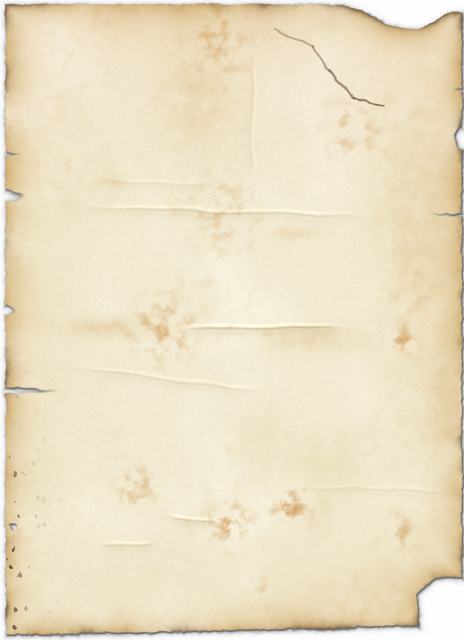
This texture is drawn by a Shadertoy shader. Its source:

```glsl
// A torn, aged sheet of parchment on white, seen flat.
// A noisy distance field cuts the outline; its depth drives the browned rim,
// and noise-masked stains, foxing, folds and a crack are layered on top.
#define PAPER vec3(0.948, 0.918, 0.822)
#define PALE vec3(0.968, 0.948, 0.872)
#define AGED vec3(0.895, 0.810, 0.640)
#define TAN vec3(0.790, 0.630, 0.370)
#define RUST vec3(0.790, 0.560, 0.270)
#define BURN vec3(0.360, 0.250, 0.150)
#define BACKDROP vec3(0.995)
#define ROUGHNESS 0.006
#define GRAIN 0.022
#define FOXING 0.75
#define FOLD_LIGHT 0.075

// Notches and stains: centre, radii. Clumps: centre, radius, strength. Folds: two ends.
const vec4 NOTCHES[8] = vec4[](
    vec4(0.0, 0.694, 0.034, 0.009), vec4(0.0, 0.515, 0.023, 0.009),
    vec4(0.0, 0.390, 0.074, 0.005), vec4(0.005, 0.760, 0.018, 0.003),
    vec4(0.02, 0.178, 0.006, 0.005), vec4(0.724, 0.785, 0.013, 0.020),
    vec4(0.724, 0.665, 0.035, 0.002), vec4(0.727, 0.860, 0.013, 0.003));
const vec4 STAINS[8] = vec4[](
    vec4(0.65, 0.66, 0.055, 0.21), vec4(0.17, 0.488, 0.08, 0.018),
    vec4(0.462, 0.635, 0.032, 0.010), vec4(0.176, 0.717, 0.022, 0.009),
    vec4(0.60, 0.05, 0.13, 0.06), vec4(0.31, 0.85, 0.07, 0.10),
    vec4(0.69, 0.40, 0.022, 0.12), vec4(0.49, 0.47, 0.07, 0.020));
const vec4 CLUMPS[10] = vec4[](
    vec4(0.26, 0.485, 0.050, 0.8), vec4(0.36, 0.18, 0.035, 1.0),
    vec4(0.455, 0.208, 0.030, 1.0), vec4(0.345, 0.945, 0.050, 0.7),
    vec4(0.63, 0.47, 0.020, 0.9), vec4(0.21, 0.24, 0.035, 0.7),
    vec4(0.625, 0.165, 0.030, 0.7), vec4(0.55, 0.795, 0.050, 0.5),
    vec4(0.345, 0.66, 0.060, 0.4), vec4(0.41, 0.08, 0.025, 0.4));
const vec4 FOLDS[8] = vec4[](
    vec4(0.104, 0.677, 0.60, 0.664), vec4(0.27, 0.488, 0.55, 0.491),
    vec4(0.104, 0.430, 0.436, 0.385), vec4(0.26, 0.193, 0.345, 0.185),
    vec4(0.15, 0.150, 0.25, 0.153), vec4(0.46, 0.240, 0.71, 0.234),
    vec4(0.397, 0.930, 0.395, 0.71), vec4(0.156, 0.720, 0.34, 0.711));
const float FOLD_DEPTH[8] = float[](1.0, 1.6, 0.7, 1.2, 1.0, 0.5, 0.5, 0.5);
const vec2 CRACK[5] = vec2[](vec2(0.43, 0.954), vec2(0.488, 0.928),
    vec2(0.514, 0.889), vec2(0.553, 0.846), vec2(0.599, 0.835));

vec2 gradient(vec2 cell) {
    cell = vec2(dot(cell, vec2(127.1, 311.7)), dot(cell, vec2(269.5, 183.3)));
    return 2.0 * fract(sin(cell) * 43758.5) - 1.0;
}

float noise(vec2 p) {
    vec2 i = floor(p), f = fract(p), u = f * f * f * (f * (f * 6.0 - 15.0) + 10.0);
    vec2 e = vec2(0.0, 1.0);
    return mix(mix(dot(gradient(i), f), dot(gradient(i + e.yx), f - e.yx), u.x),
               mix(dot(gradient(i + e), f - e), dot(gradient(i + 1.0), f - 1.0), u.x), u.y);
}

float fbm(vec2 p) {
    float sum = 0.0, gain = 0.6;
    for (int k = 0; k < 4; k++) {
        sum += gain * noise(p);
        p = mat2(1.6, 1.2, -1.2, 1.6) * p + 7.3;
        gain *= 0.55;
    }
    return sum;
}

// Depth inside the outline, before the notches are cut
float outline(vec2 p) {
    float top = 0.993 - 0.038 * smoothstep(0.52, 0.64, p.x) + 0.025 * smoothstep(0.65, 0.71, p.x);
    float d = min(min(p.x - 0.009, 0.721 - p.x), min(p.y - 0.008 - 0.022 * p.x, top - p.y));
    float corner = max(max(0.652 - p.x, p.y - 0.098), 0.7 * (p.y - p.x + 0.58));
    return min(d, corner) + ROUGHNESS * (fbm(p * 24.0) + 0.35 * noise(p * 130.0));
}

float sheet(vec2 p) {
    float d = outline(p);
    vec2 q = p + 0.006 * vec2(noise(p * 60.0), noise(p * 60.0 + 31.0));
    for (int k = 0; k < 8; k++) {
        vec2 r = NOTCHES[k].zw;
        d = min(d, (length((q - NOTCHES[k].xy) / r) - 1.0) * min(r.x, r.y));
    }
    return d;
}

// x: position along the segment from 0 to 1, y: signed offset across it
vec2 along(vec2 p, vec2 a, vec2 b) {
    vec2 s = b - a, q = p - a;
    return vec2(dot(q, s) / dot(s, s), (s.x * q.y - s.y * q.x) / length(s));
}

void mainImage(out vec4 fragColor, in vec2 fragCoord) {
    vec2 p = fragCoord / iResolution.y;
    float px = 1.0 / iResolution.y;
    float depth = max(outline(p), 0.0), cloud = fbm(p * 7.0), mottle = fbm(p * 42.0);

    // Cloudy base and broad stains
    vec3 col = mix(PAPER, PALE, smoothstep(-0.1, 0.4, cloud + 0.2 * mottle));
    col = mix(col, AGED, 0.35 * smoothstep(0.0, 0.5, fbm(p * 5.0 + 19.0) + 0.3 * mottle));
    col += vec3(0.004, -0.008, 0.0) * smoothstep(0.65, 0.9, p.y);
    float stain = 0.0;
    for (int k = 0; k < 8; k++) {
        vec2 q = (p - STAINS[k].xy) / STAINS[k].zw;
        stain = max(stain, exp(-dot(q, q)));
    }
    col = mix(col, AGED, stain * clamp(0.55 + 0.9 * mottle + 0.5 * cloud, 0.0, 1.0));

    // Browned margins and scorched rim
    float wear = clamp(0.65 + 1.3 * fbm(p * 9.0 + 5.0), 0.0, 1.0);
    col = mix(col, AGED, 0.8 * wear * exp(-depth / 0.065));
    col = mix(col, TAN, 0.9 * wear * exp(-depth / 0.016));
    float scorch = smoothstep(-0.05, 0.35, fbm(p * 11.0 + 3.0))
        + smoothstep(0.94, 0.98, p.y) * (smoothstep(0.48, 0.56, p.x) + 1.0 - smoothstep(0.0, 0.1, p.x));
    col = mix(col, BURN, min(scorch, 1.0) * 0.85 * exp(-depth / 0.0045));

    // Foxing clumps and dark specks by the left margin
    float fox = 0.15 * smoothstep(0.0, 0.3, cloud);
    for (int k = 0; k < 10; k++) {
        vec2 q = (p - CLUMPS[k].xy) / CLUMPS[k].z;
        fox = max(fox, CLUMPS[k].w * exp(-dot(q, q)));
    }
    col = mix(col, RUST, FOXING * fox * smoothstep(-0.05, 0.4, mottle + 0.12 * fox));
    float speck = smoothstep(0.30, 0.42, noise(p * vec2(110.0, 75.0)));
    float margin = exp(-max(p.x - 0.02, 0.0) / 0.025) * (1.0 - smoothstep(0.15, 0.5, p.y));
    col = mix(col, BURN, 0.8 * speck * margin);

    // Folds: a lit ridge beside a soft shadow
    vec2 bend = p + 0.007 * vec2(noise(p * 17.0), noise(p * 17.0 + 9.0));
    for (int k = 0; k < 8; k++) {
        vec2 f = along(bend, FOLDS[k].xy, FOLDS[k].zw);
        float taper = smoothstep(0.0, 0.25, f.x) * (1.0 - smoothstep(0.75, 1.0, f.x));
        float ridge = exp(-pow((f.y - 0.002) / 0.0025, 2.0));
        float shade = exp(-pow((f.y + 0.0025) / 0.002, 2.0)) + 0.35 * exp(-pow((f.y + 0.008) / 0.007, 2.0));
        col += FOLD_LIGHT * FOLD_DEPTH[k] * taper * (0.7 * ridge - shade * vec3(0.8, 1.0, 1.3));
    }

    // Hairline crack, darkest at its lower end
    vec2 jag = p + 0.006 * vec2(fbm(p * 45.0), fbm(p * 45.0 + 4.0));
    for (int k = 0; k < 4; k++) {
        vec2 c = along(jag, CRACK[k], CRACK[k + 1]);
        float gap = length(vec2((c.x - clamp(c.x, 0.0, 1.0)) * distance(CRACK[k], CRACK[k + 1]), c.y));
        float line = 1.0 - smoothstep(0.0004, 0.0012 + px, gap);
        col = mix(col, BURN, line * (0.35 + 0.1 * float(k)));
    }
    col += GRAIN * (noise(p * 230.0) + 0.6 * noise(p * 110.0));

    // Cut the sheet out over its drop shadow
    float shadow = 0.55 * exp(min(sheet(p + vec2(-0.0015, 0.002)), 0.0) / 0.0025);
    vec3 ground = BACKDROP * (1.0 - shadow);
    fragColor = vec4(clamp(mix(ground, col, smoothstep(-px, px, sheet(p))), 0.0, 1.0), 1.0);
}
```
